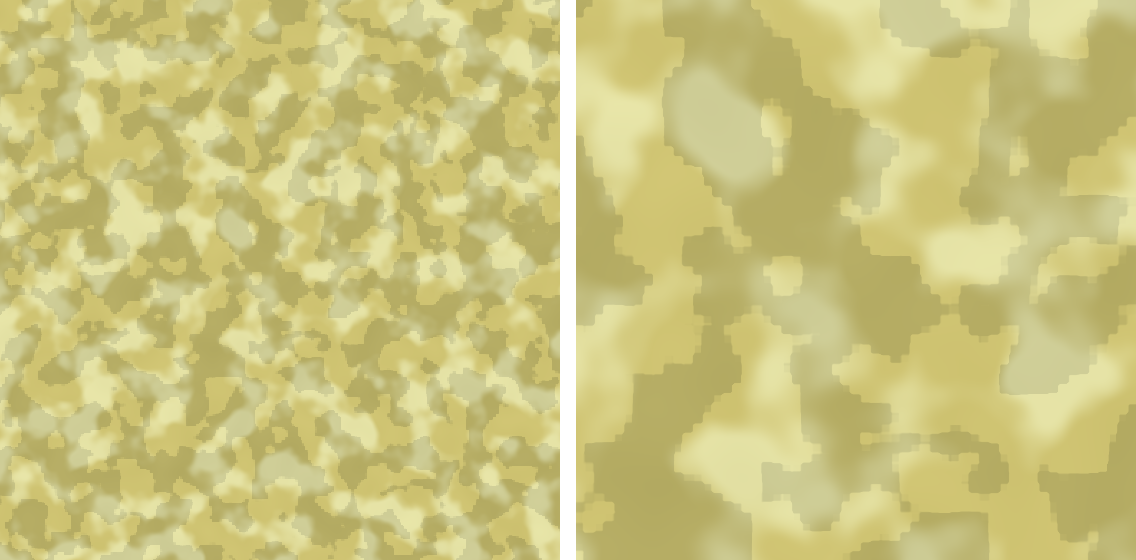
Left, the full canvas; right, a detail of the centre.
A WebGL 2 fragment shader for this pattern:

```glsl
#version 300 es
precision highp float;
// Straw and olive camouflage: one noise field cuts hard, slightly stepped
// patches of two hues, and a second, smooth field fades each hue to its own
// pale tint, so olive turns grey and straw turns cream.

uniform vec2 u_resolution;
out vec4 fragColor;

// Integer hash: two values in -1..1 for a lattice point
vec2 hashGradient(vec2 cell, uint seed) {
    uvec2 v = uvec2(ivec2(cell)) * 1664525u + uvec2(seed, seed * 747u + 1013u);
    v.x += v.y * 1664525u;
    v.y += v.x * 1664525u;
    v ^= v >> 16u;
    v.x += v.y * 1664525u;
    v.y += v.x * 1664525u;
    v ^= v >> 16u;
    return vec2(v & 0xffffu) / 32767.5 - 1.0;
}

float gradientNoise(vec2 p, uint seed) {
    vec2 cell = floor(p), f = p - cell;
    vec2 w = f * f * f * (f * (f * 6.0 - 15.0) + 10.0);
    vec2 e = vec2(0.0, 1.0);
    float a = dot(hashGradient(cell, seed), f);
    float b = dot(hashGradient(cell + e.yx, seed), f - e.yx);
    float c = dot(hashGradient(cell + e.xy, seed), f - e.xy);
    float d = dot(hashGradient(cell + e.yy, seed), f - e.yy);
    return mix(mix(a, b, w.x), mix(c, d, w.x), w.y);
}

// Octaves are turned against each other to hide the lattice
float fractalNoise(vec2 p, float gain, uint seed) {
    float sum = 0.0, weight = 1.0;
    for (uint i = 0u; i < 3u; i++) {
        sum += weight * gradientNoise(p, seed + i * 101u);
        p = mat2(0.8, 0.6, -0.6, 0.8) * p * 1.9 + 7.3;
        weight *= gain;
    }
    return sum;
}

// Snaps to a fine grid, with short ramps that smooth the stair steps
vec2 softGrid(vec2 p, float cells) {
    vec2 g = p * cells;
    return (floor(g) + smoothstep(0.25, 0.75, fract(g))) / cells;
}

void main() {
    vec2 p = gl_FragCoord.xy / u_resolution.y;

    // Hard-edged choice between the two hues
    float hueField = fractalNoise(softGrid(p, 170.0) * 16.0 + 3.7, 0.45, 11u);
    float straw = smoothstep(-0.015, 0.025, hueField);

    // Soft fading toward the pale tints
    float paleField = fractalNoise(p * 13.5 + 21.4, 0.42, 907u);
    float pale = smoothstep(-0.10, 0.25, paleField);

    vec3 oliveTone = mix(vec3(0.71, 0.675, 0.39), vec3(0.81, 0.805, 0.59), pale);
    vec3 strawTone = mix(vec3(0.81, 0.765, 0.445), vec3(0.90, 0.89, 0.65), pale);

    // Faint broad mottling within the patches
    float mottle = 0.025 * gradientNoise(p * 22.0 + 5.1, 53u);
    fragColor = vec4(mix(oliveTone, strawTone, straw) + mottle, 1.0);
}
```
